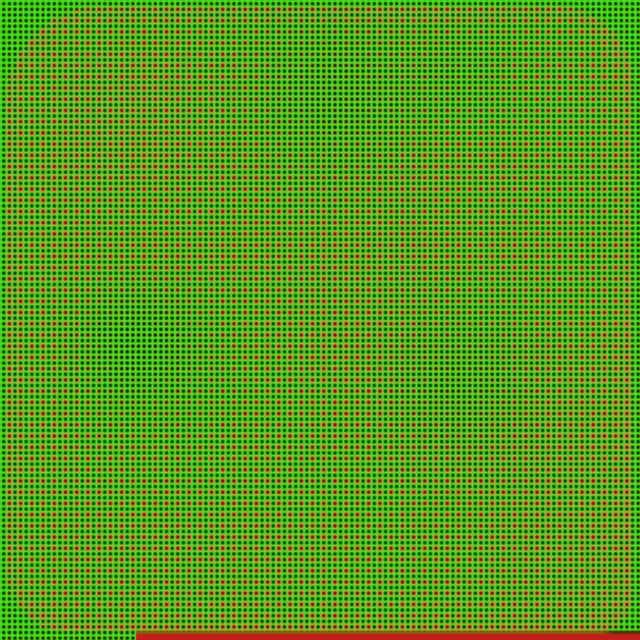
Write a WebGL 1 fragment shader that draws this pattern.

```glsl
precision highp float;
// A fine green mesh of soft dark dots, one in four red, on a glowing round-cornered panel.

uniform vec2 u_resolution;

const float CELLS = 114.0;                   // dots across and down
const vec2 GRID_SHIFT = vec2(-0.17, 0.17);   // in cells
const float DOT_HALF = 0.285;
const float DOT_ROUND = 0.23;
const float DOT_BLUR = 0.23;
const float NOISE_SCALE = 4.5;
const float PANEL_INSET = 0.010;             // in canvas units
const float RIM_WIDTH = 0.032;
const float STRIP_TOP = 0.0125;
const float STRIP_LEFT = 0.213;

// Channels below zero deepen the dots and are clamped at the end
const vec3 MESH_GREEN = vec3(0.29, 0.87, 0.12);
const vec3 MESH_OLIVE = vec3(0.64, 0.68, 0.25);
const vec3 DOT_GREEN = vec3(-0.04, 0.29, -0.10);
const vec3 DOT_RED = vec3(0.51, 0.07, -0.09);
const vec3 DOT_BLACK = vec3(-0.02, 0.10, -0.06);
const vec3 STRIP_RED = vec3(0.76, 0.12, 0.10);
const vec3 STRIP_EDGE = vec3(0.53, 0.36, 0.04);

vec2 gradientAt(vec2 cell) {
  float h = fract(sin(dot(cell, vec2(127.1, 311.7))) * 43758.5);
  return vec2(cos(6.2832 * h), sin(6.2832 * h));
}

float gradientNoise(vec2 p) {
  vec2 i = floor(p);
  vec2 f = fract(p);
  vec2 w = f * f * f * (f * (f * 6.0 - 15.0) + 10.0);
  float a = dot(gradientAt(i), f);
  float b = dot(gradientAt(i + vec2(1.0, 0.0)), f - vec2(1.0, 0.0));
  float c = dot(gradientAt(i + vec2(0.0, 1.0)), f - vec2(0.0, 1.0));
  float d = dot(gradientAt(i + 1.0), f - 1.0);
  return mix(mix(a, b, w.x), mix(c, d, w.x), w.y);
}

float roundedBox(vec2 p, vec2 halfSize, float radius) {
  vec2 q = abs(p) - halfSize + radius;
  return length(max(q, 0.0)) + min(max(q.x, q.y), 0.0) - radius;
}

// Soft round patch that is 1 at its centre
float patchAt(vec2 p, vec2 center, float radius) {
  vec2 d = (p - center) / radius;
  return exp(-dot(d, d));
}

// Panel outline; the upper corners are rounder than the lower ones
float panelDistance(vec2 p) {
  vec2 side = step(0.5, p);
  float radius = mix(mix(0.105, 0.065, side.x), mix(0.150, 0.120, side.x), side.y);
  return roundedBox(p - 0.5, vec2(0.5 - PANEL_INSET), radius);
}

// Worn areas where the dots turn black
float shadeAmount(vec2 p) {
  float shade = patchAt(p, vec2(0.215, 0.465), 0.09);
  shade += 0.75 * patchAt(p, vec2(0.52, 0.855), 0.11);
  shade += 0.60 * patchAt(p, vec2(0.71, 0.395), 0.10);
  shade += 0.45 * patchAt(p, vec2(0.72, 0.890), 0.07);
  return shade;
}

// Broad areas where the mesh warms towards olive
float warmAmount(vec2 p) {
  float warm = patchAt(p, vec2(0.19, 0.81), 0.14);
  warm += 0.7 * patchAt(p, vec2(0.60, 0.61), 0.17);
  warm += 0.8 * patchAt(p, vec2(0.86, 0.33), 0.15);
  warm += 0.8 * patchAt(p, vec2(0.95, 0.06), 0.12);
  return 0.30 * warm;
}

void main() {
  vec2 p = gl_FragCoord.xy / u_resolution;
  float pixel = 1.0 / min(u_resolution.x, u_resolution.y);

  // Dots, with a red one in each two-by-two block
  vec2 grid = p * CELLS + GRID_SHIFT;
  vec2 cell = floor(grid);
  float isRed = mod(cell.x, 2.0) * (1.0 - mod(cell.y, 2.0));
  float blur = max(DOT_BLUR, 0.6 * pixel * CELLS);
  float dotDist = roundedBox(fract(grid) - 0.5, vec2(DOT_HALF), DOT_ROUND);
  float dotMask = 1.0 - smoothstep(-blur, blur, dotDist);

  // Panel, rim and wear
  float panel = panelDistance(p);
  float inside = 1.0 - smoothstep(-0.006, 0.006, panel);
  float rim = inside * smoothstep(-RIM_WIDTH, -0.004, panel);
  float cloud = gradientNoise(p * NOISE_SCALE);
  float shade = clamp(shadeAmount(p) - 0.15 * cloud, 0.0, 1.0);
  float warm = warmAmount(p) + 0.15 * cloud;

  // Olive halo around the red dots
  vec2 fromRed = 2.0 * abs(fract(0.5 * grid - vec2(0.25, 0.75)) - 0.5);
  float halo = 1.0 - smoothstep(0.50, 0.84, max(fromRed.x, fromRed.y));
  float glow = (0.95 * halo + warm) * (1.0 - 0.75 * shade) + 0.45 * rim;
  vec3 mesh = mix(MESH_GREEN, MESH_OLIVE, clamp(glow * inside, 0.0, 1.0));

  float redness = isRed * mix(0.75, 1.0, inside) * (1.0 - 0.6 * shade);
  vec3 dotColor = mix(DOT_GREEN, DOT_RED, redness);
  dotColor = mix(dotColor, DOT_BLACK, max(0.85 * shade, 0.4 * (1.0 - inside)));
  vec3 color = mix(mesh, dotColor, dotMask);

  // Red strip along the bottom, with a thin brown edge
  float stripX = smoothstep(-pixel, pixel, p.x - STRIP_LEFT);
  float edge = 1.0 - smoothstep(0.0, 0.004, p.y - STRIP_TOP);
  float strip = 1.0 - smoothstep(-0.003, 0.001, p.y - STRIP_TOP + 0.002);
  vec3 edgeColor = STRIP_EDGE * mix(1.0, 0.6, smoothstep(0.94, 0.96, p.x));
  color = mix(color, edgeColor, stripX * edge);
  color = mix(color, STRIP_RED, stripX * strip);

  gl_FragColor = vec4(clamp(color, 0.0, 1.0), 1.0);
}
```
